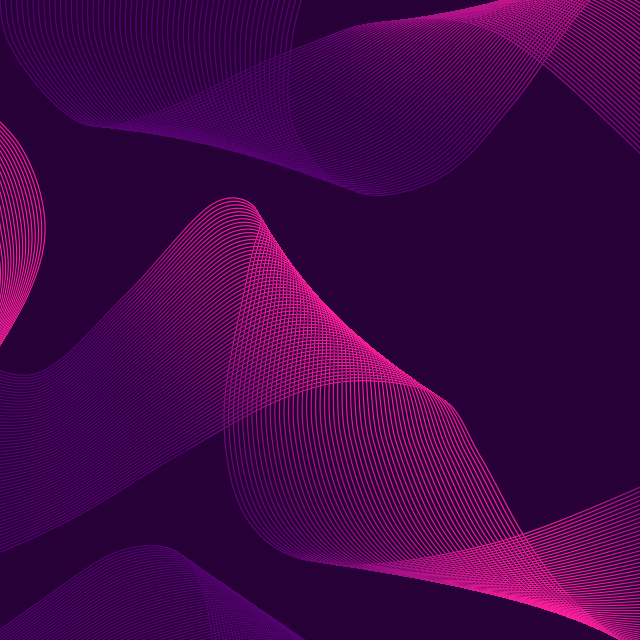
Reproduce this background procedurally as a three.js fragment shader.

```glsl
#define STRANDS 55.0
#define HALF_WIDTH 0.0009
#define STEPS 10
#define HEAT_REACH 0.36
#define NIGHT vec3(0.15, 0.0, 0.215)
#define VIOLET vec3(0.34, 0.01, 0.45)
#define HOT_PINK vec3(1.0, 0.12, 0.62)

varying vec2 vUv;

// Knots of each ribbon: xy on its first edge, zw on its second
const vec4 centreKnots[11] = vec4[11](
  vec4(-0.065, 0.447, -0.078, 0.104), vec4(0.059, 0.417, 0.104, 0.185),
  vec4(0.195, 0.538, 0.273, 0.286), vec4(0.332, 0.681, 0.436, 0.375),
  vec4(0.405, 0.667, 0.560, 0.405), vec4(0.388, 0.577, 0.688, 0.380),
  vec4(0.350, 0.349, 0.751, 0.286), vec4(0.391, 0.182, 0.823, 0.156),
  vec4(0.521, 0.118, 0.905, 0.052), vec4(0.781, 0.154, 1.016, -0.029),
  vec4(1.068, 0.268, 1.172, -0.107));
const vec4 topKnots[10] = vec4[10](
  vec4(0.0, 1.078, 0.501, 1.104), vec4(0.013, 0.935, 0.456, 0.935),
  vec4(0.124, 0.809, 0.461, 0.794), vec4(0.241, 0.823, 0.557, 0.699),
  vec4(0.391, 0.893, 0.690, 0.724), vec4(0.482, 0.931, 0.801, 0.837),
  vec4(0.586, 0.965, 0.905, 0.980), vec4(0.729, 0.965, 1.003, 1.078),
  vec4(0.846, 0.902, 1.120, 1.078), vec4(1.029, 0.733, 1.302, 0.948));
const vec4 leftKnots[5] = vec4[5](
  vec4(-0.052, 0.857, -0.33, 0.79), vec4(0.033, 0.770, -0.24, 0.674),
  vec4(0.070, 0.655, -0.22, 0.596), vec4(0.046, 0.544, -0.13, 0.525),
  vec4(-0.039, 0.395, -0.078, 0.388));
const vec4 lowKnots[6] = vec4[6](
  vec4(-0.104, -0.061, -0.078, -0.25), vec4(0.052, 0.053, 0.104, -0.172),
  vec4(0.182, 0.137, 0.286, -0.094), vec4(0.276, 0.139, 0.521, -0.042),
  vec4(0.318, 0.073, 0.625, -0.133), vec4(0.336, -0.029, 0.677, -0.237));

float cross2(vec2 a, vec2 b) { return a.x * b.y - a.y * b.x; }

// Signed area between the point and the ruling that joins both edges
float rulingSide(vec2 p, vec4 e) { return cross2(p - e.xy, e.zw - e.xy); }

// Coverage of the strand nearest to p on one ruling
float strandCover(vec2 p, vec4 edges, vec4 slope, float pixel) {
  vec2 span = edges.zw - edges.xy;
  float t = dot(p - edges.xy, span) / dot(span, span);
  float index = t * STRANDS;
  float offset = abs(index - clamp(floor(index + 0.5), 0.0, STRANDS));
  if (offset > 0.5) return 0.0;
  vec2 tangent = mix(slope.xy, slope.zw, t);
  float spacing = abs(cross2(span, tangent)) / (length(tangent) * STRANDS + 1e-6);
  float soft = 0.7 * pixel;
  return 1.0 - smoothstep(HALF_WIDTH - soft, HALF_WIDTH + soft, offset * spacing);
}

// One spline span: every ruling through p adds a layer of strands
float spanCover(vec2 p, vec4 a, vec4 b, vec4 c, vec4 d, float pixel) {
  vec4 c1 = 0.5 * (c - a);
  vec4 c2 = a - 2.5 * b + 2.0 * c - 0.5 * d;
  vec4 c3 = 0.5 * (d - a) + 1.5 * (b - c);
  float gap = 1.0;
  float before = rulingSide(p, b);
  for (int j = 1; j <= STEPS; j++) {
    float hi = float(j) / float(STEPS);
    float lo = hi - 1.0 / float(STEPS);
    float after = rulingSide(p, b + hi * (c1 + hi * (c2 + hi * c3)));
    if ((before < 0.0) != (after < 0.0)) {
      float s = mix(lo, hi, before / (before - after));
      vec4 edges, slope;
      // Newton refinement inside the bracket
      for (int n = 0; n < 3; n++) {
        edges = b + s * (c1 + s * (c2 + s * c3));
        slope = c1 + s * (2.0 * c2 + 3.0 * s * c3);
        float rate = cross2(p - edges.xy, slope.zw - slope.xy)
                   - cross2(slope.xy, edges.zw - edges.xy);
        rate = abs(rate) < 1e-5 ? 1e-5 : rate;
        if (n < 2) s = clamp(s - rulingSide(p, edges) / rate, lo, hi);
      }
      gap *= 1.0 - strandCover(p, edges, slope, pixel);
    }
    before = after;
  }
  return 1.0 - gap;
}

// Strand colour: pink near the hot segment, violet away from it
vec3 strandColour(vec2 p, vec4 hot, float strength) {
  vec2 along = hot.zw - hot.xy;
  float h = clamp(dot(p - hot.xy, along) / dot(along, along), 0.0, 1.0);
  float heat = 1.0 - smoothstep(0.0, HEAT_REACH, length(p - hot.xy - h * along));
  return mix(VIOLET, HOT_PINK, strength * heat);
}

#define RIBBON(k, n) for (int i = 0; i < n; i++) cover = max(cover, spanCover(p, k[max(i - 1, 0)], k[i], k[i + 1], k[min(i + 2, n)], pixel))

void main() {
  vec2 p = vUv;
  float pixel = fwidth(vUv.x);
  vec3 colour = NIGHT;

  float cover = 0.0;
  RIBBON(topKnots, 9);
  colour = mix(colour, strandColour(p, vec4(0.74, 1.08, 1.17, 0.95), 0.7), cover);

  cover = 0.0;
  RIBBON(lowKnots, 5);
  colour = mix(colour, VIOLET, cover);

  cover = 0.0;
  RIBBON(leftKnots, 4);
  colour = mix(colour, strandColour(p, vec4(0.05, 0.8, 0.02, 0.5), 1.0), cover);

  cover = 0.0;
  RIBBON(centreKnots, 10);
  colour = mix(colour, strandColour(p, vec4(0.40, 0.67, 0.885, 0.06), 1.0), cover);

  gl_FragColor = vec4(colour, 1.0);
}
```
